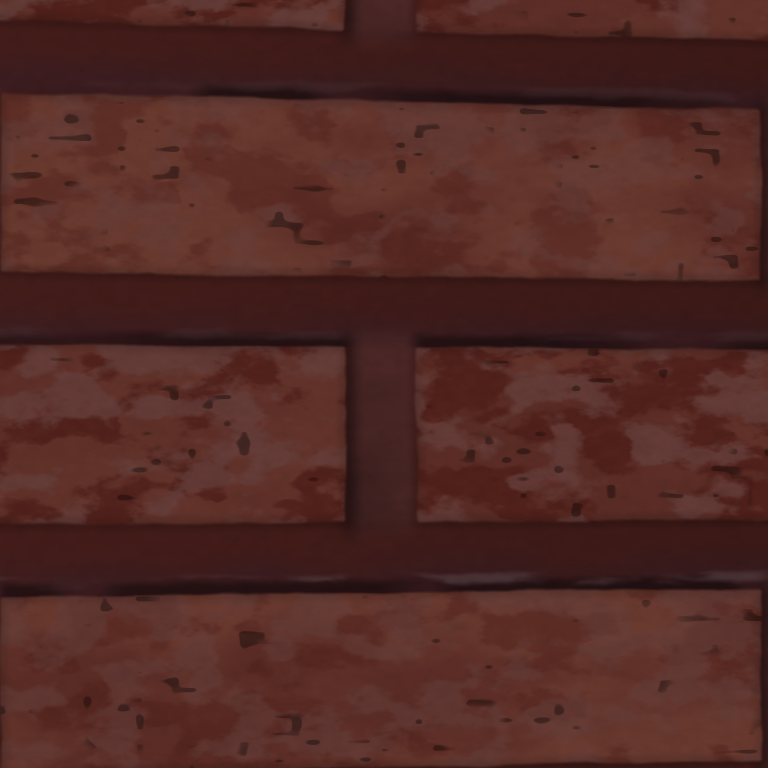
Give the GLSL for this texture, as a Shadertoy shader.

```glsl
// Weathered dark red brick wall in running bond with deep, shaded mortar joints.
#define ROW_PITCH 0.320
#define BRICK_PITCH 1.082
#define JOINT 0.092
#define FIRST_CENTER vec2(0.496, 0.114)
#define EDGE_WOBBLE 0.007
#define EDGE_SOFTNESS 0.003
#define GRAIN 0.10

const vec3 BRICK_LIGHT = vec3(0.405, 0.222, 0.180);
const vec3 BRICK_DEEP  = vec3(0.350, 0.170, 0.145);
const vec3 BRICK_WORN  = vec3(0.305, 0.118, 0.098);
const vec3 BRICK_DUST  = vec3(0.390, 0.240, 0.225);
const vec3 BED_BROWN   = vec3(0.245, 0.103, 0.092);
const vec3 BED_PURPLE  = vec3(0.220, 0.105, 0.115);
const vec3 HEAD_MORTAR = vec3(0.275, 0.142, 0.140);
const vec3 LEDGE_DUST  = vec3(0.290, 0.205, 0.215);

float hash(vec2 p) {
    vec3 q = fract(vec3(p.xyx) * 0.1031);
    q += dot(q, q.yzx + 33.33);
    return fract((q.x + q.y) * q.z);
}

float noise(vec2 p) {
    vec2 i = floor(p), f = fract(p);
    f = f * f * (3.0 - 2.0 * f);
    return mix(mix(hash(i), hash(i + vec2(1, 0)), f.x),
               mix(hash(i + vec2(0, 1)), hash(i + vec2(1, 1)), f.x), f.y);
}

float fbm(vec2 p) {
    float sum = 0.0, amp = 0.5;
    for (int i = 0; i < 5; i++) {
        sum += amp * noise(p);
        p = mat2(1.6, 1.2, -1.2, 1.6) * p + 17.3;
        amp *= 0.5;
    }
    return sum / 0.97;
}

// Brick face: broad tone, flaked red patches, pale dust and small pits.
vec3 brickFace(vec2 p, vec2 q, vec2 halfSize, vec2 id) {
    vec2 s = p + 7.0 * id + 40.0;
    float wear = 0.4 + 0.5 * mod(id.y, 2.0) + 0.15 * hash(id + 5.0);
    float top = smoothstep(-0.3, 1.0, q.y / halfSize.y);
    vec3 col = mix(BRICK_DEEP, BRICK_LIGHT, smoothstep(0.25, 0.62, fbm(s * vec2(4.0, 9.0))));
    col = mix(col, BRICK_DEEP, 0.5 * mod(id.y, 2.0));

    float flakes = fbm(s * vec2(15.0, 27.0)) + 0.22 * (fbm(s * vec2(2.5, 8.0)) - 0.5);
    col = mix(col, BRICK_WORN, wear * 0.85 * smoothstep(0.50, 0.64, flakes + 0.04 * top));
    float dust = fbm(s * vec2(19.0, 32.0) + 60.0);
    col = mix(col, BRICK_DUST, (0.3 + 0.5 * wear) * smoothstep(0.48, 0.66, dust + 0.07 * top));

    float pits = smoothstep(0.80, 0.90, noise(s * vec2(44.0, 85.0)))
               * smoothstep(0.52, 0.70, noise(s * vec2(13.0, 19.0) + 9.0));
    return col * (1.0 - 0.35 * pits);
}

// Recessed mortar: shaded beds, lighter head joints, ledge shadow and dust.
vec3 mortar(vec2 p, vec2 q, vec2 halfSize, vec2 id) {
    float t = mod(q.y - halfSize.y, ROW_PITCH) / JOINT;   // 0 on the ledge, 1 under a brick
    float blotch = fbm(p * vec2(9.0, 16.0) + 20.0);
    vec3 bed = mix(BED_PURPLE, BED_BROWN, smoothstep(0.05, 0.75, t + 0.5 * (blotch - 0.5)));
    bed *= 1.06 - 0.12 * p.x;
    bed *= 1.0 - 0.16 * smoothstep(0.84, 1.0, t);

    // Head joint, fading into the bed above and below
    float side = abs(q.x) - halfSize.x;
    float gap = smoothstep(-0.012, 0.016, side);
    float fade = 1.0 - smoothstep(halfSize.y - 0.01, halfSize.y + 0.4 * JOINT, abs(q.y));
    float castShadow = smoothstep(0.022, 0.0, abs(q.x - halfSize.x - 0.004)) * fade;
    vec3 head = HEAD_MORTAR * (0.78 + 0.4 * blotch);
    vec3 col = mix(bed, head, gap * fade);
    col *= 1.0 - 0.30 * castShadow;

    // Broken dark line and pale crumbs where the bed meets the brick below
    float ragged = t + 0.10 * (fbm(p * vec2(24.0, 30.0)) - 0.5);
    float line = smoothstep(0.19, 0.04, abs(ragged - 0.06)) * (1.0 - gap);
    col *= 1.0 - 0.40 * line * smoothstep(0.25, 0.55, noise(p * vec2(9.0, 3.0) + id.y));
    float crumbs = smoothstep(0.12, 0.02, abs(ragged - 0.18)) * (1.0 - 0.6 * gap);
    float amount = id.y < 0.5 ? 0.85 : 0.3;
    crumbs *= smoothstep(0.42, 0.62, fbm(p * vec2(8.0, 22.0) + 3.0 * id.y));
    return mix(col, LEDGE_DUST, amount * crumbs);
}

void mainImage(out vec4 fragColor, in vec2 fragCoord) {
    vec2 uv = fragCoord / iResolution.y;

    // Courses fan out slightly toward the right
    vec2 p = uv;
    p.y -= (uv.x - 0.5) * (0.022 - 0.0515 * uv.y);

    // Running bond: odd courses shift by half a brick
    vec2 pitch = vec2(BRICK_PITCH, ROW_PITCH);
    vec2 halfSize = 0.5 * (pitch - JOINT);
    vec2 c = (p - FIRST_CENTER) / pitch;
    float row = floor(c.y + 0.5);
    c.x -= 0.5 * mod(row, 2.0);
    vec2 id = vec2(floor(c.x + 0.5), row);
    vec2 q = (c - id) * pitch;

    // Uneven rectangular outline
    vec2 wobble = vec2(fbm(p * 23.0 + 4.0), fbm(p * vec2(16.0, 30.0) + 51.0)) - 0.5;
    vec2 d = abs(q + EDGE_WOBBLE * wobble) - halfSize;
    float dist = length(max(d - (-0.004), 0.0)) + min(max(d.x, d.y) + 0.004, 0.0) - 0.004;
    float soft = max(EDGE_SOFTNESS, 1.0 / iResolution.y);
    float face = smoothstep(soft, -soft, dist);

    vec3 brick = brickFace(p, q, halfSize, id);
    brick *= 1.0 - 0.12 * smoothstep(-0.016, 0.0, dist);
    vec3 col = mix(mortar(p, q, halfSize, id), brick, face);

    col *= 1.0 + GRAIN * (fbm(p * vec2(75.0, 110.0)) - 0.5);
    fragColor = vec4(col, 1.0);
}
```
